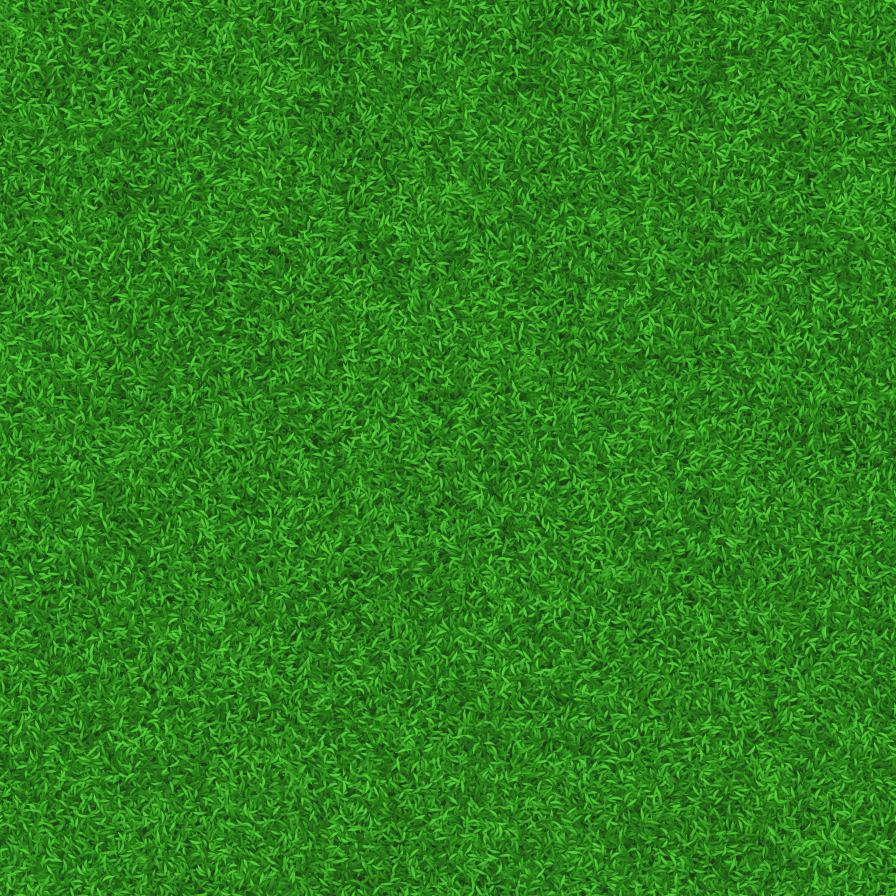
A three.js fragment shader for this texture:

```glsl
// Dense lawn of short, curved grass blades seen from above.
varying vec2 vUv;

vec4 hash4(vec3 p) {
  vec4 q = fract(p.xyzx * vec4(0.1031, 0.1030, 0.0973, 0.1099));
  q += dot(q, q.wzxy + 33.33);
  return fract((q.xxyz + q.yzzw) * q.zywx);
}

// Gradient noise, roughly -0.7 to 0.7
float cornerSlope(vec2 corner, vec2 offset) {
  float angle = 6.2832 * hash4(vec3(corner, 71.0)).x;
  return dot(vec2(cos(angle), sin(angle)), offset);
}

float gradientNoise(vec2 p) {
  vec2 i = floor(p), f = fract(p);
  vec2 u = f * f * f * (f * (f * 6.0 - 15.0) + 10.0);
  vec2 e = vec2(1.0, 0.0);
  float low = mix(cornerSlope(i, f), cornerSlope(i + e, f - e), u.x);
  float high = mix(cornerSlope(i + e.yx, f - e.yx), cornerSlope(i + 1.0, f - 1.0), u.x);
  return mix(low, high, u.y);
}

// Tone ramp from deep shade through leaf green to lit tips
vec3 grassColor(float tone) {
  vec3 shade = vec3(0.10, 0.22, 0.08);
  vec3 leaf = vec3(0.16, 0.50, 0.09);
  vec3 lit = vec3(0.31, 0.78, 0.20);
  vec3 color = mix(shade, leaf, clamp(tone * 2.0, 0.0, 1.0));
  color = mix(color, lit, clamp(tone * 2.0 - 1.0, 0.0, 1.0));
  return mix(color, vec3(0.48, 0.86, 0.34), clamp(tone * 2.0 - 2.0, 0.0, 0.6));
}

// Lay one blade over the tone below; p is relative to its middle, in cells
float addBlade(float tone, vec2 p, vec4 rnd, float height) {
  float angle = 3.1416 * rnd.z;
  vec2 along = vec2(cos(angle), sin(angle));
  vec2 q = vec2(dot(p, along), dot(p, vec2(-along.y, along.x)));
  float u = q.x / mix(0.5, 0.8, fract(rnd.w * 17.0));
  float bend = 0.5 * (fract(rnd.z * 23.0) - 0.5);
  float dist = abs(q.y + bend * (u * u - 0.4));
  float width = 0.15 * (1.0 - u * u);
  float ends = 1.0 - smoothstep(0.85, 1.2, abs(u));

  // Soft shadow around the blade, then the blade itself
  float shadow = ends * (1.0 - smoothstep(width, width + 0.25, dist));
  float cover = ends * (1.0 - smoothstep(width - 0.09, width + 0.09, dist));
  float bladeTone = -0.02 + 0.4 * height + 0.75 * rnd.w + 0.15 * u;
  return mix(tone * (1.0 - 0.2 * shadow), bladeTone, cover);
}

void main() {
  float tone = 0.05;

  // Stack layers of blades, one blade per cell, from the ground up
  for (int layer = 1; layer <= 9; layer++) {
    float level = float(layer);
    vec2 p = vUv * 95.0 + level * vec2(7.37, 3.61);
    vec2 cell = floor(p);
    for (int y = -1; y <= 1; y++) {
      for (int x = -1; x <= 1; x++) {
        vec2 id = cell + vec2(float(x), float(y));
        vec4 rnd = hash4(vec3(id, level * 13.7));
        tone = addBlade(tone, p - id - rnd.xy, rnd, level / 9.0);
      }
    }
  }

  // Faint uneven growth across the lawn
  tone += 0.12 * gradientNoise(vUv * 26.0) + 0.06 * gradientNoise(vUv * 9.0 + 40.0);
  gl_FragColor = vec4(grassColor(tone), 1.0);
}
```
